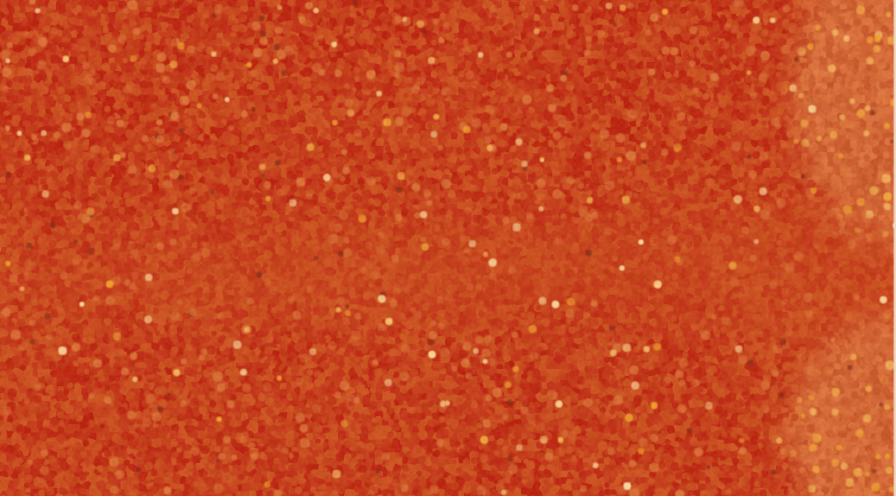
This texture is drawn by a WebGL 1 fragment shader. Its source:

```glsl
precision highp float;
// Red-orange glitter: a mosaic of small flakes under rounded discs, with
// pale flakes and bright sparkles scattered on top. A calm orange band crosses
// the middle, and two milky lobes with gold dots lie along the right side.
uniform vec2 u_resolution;

const vec3 DEEP_RED   = vec3(0.735, 0.150, 0.075);
const vec3 RED        = vec3(0.765, 0.235, 0.110);
const vec3 ORANGE     = vec3(0.800, 0.335, 0.140);
const vec3 PALE_FLAKE = vec3(0.860, 0.480, 0.240);
const vec3 MILKY      = vec3(0.835, 0.445, 0.240);
const vec3 GOLD       = vec3(0.930, 0.620, 0.180);
const vec3 CREAM      = vec3(0.980, 0.860, 0.620);
const vec3 PIT        = vec3(0.480, 0.160, 0.090);
const vec3 RIM        = vec3(0.950, 0.850, 0.780);

// Cells per canvas height.
const float MOSAIC_SCALE  = 78.0;
const float DISC_SCALE    = 62.0;
const float PALE_SCALE    = 42.0;
const float SPARKLE_SCALE = 29.0;
const float DOT_SCALE     = 27.0;
const float PIT_SCALE     = 24.0;
const float BAND_HEIGHT   = 0.46;
const float BAND_CALM     = 0.62;

float hash(vec2 p) {
  vec3 q = fract(vec3(p.xyx) * 0.1031);
  q += dot(q, q.yzx + 33.33);
  return fract((q.x + q.y) * q.z);
}

vec2 hash2(vec2 p) {
  return vec2(hash(p + 17.3), hash(p + 71.9));
}

float noise(vec2 p) {
  vec2 i = floor(p), f = fract(p);
  f = f * f * (3.0 - 2.0 * f);
  return mix(mix(hash(i), hash(i + vec2(1.0, 0.0)), f.x),
             mix(hash(i + vec2(0.0, 1.0)), hash(i + 1.0), f.x), f.y);
}

// Soft Voronoi mosaic: blended random tone of the nearest flakes.
float mosaic(vec2 p) {
  vec2 cell = floor(p);
  float sum = 0.0, weight = 0.0;
  for (int y = -1; y <= 1; y++) {
    for (int x = -1; x <= 1; x++) {
      vec2 id = cell + vec2(float(x), float(y));
      vec2 d = p - id - 0.15 - 0.7 * hash2(id);
      float w = exp(-14.0 * dot(d, d));
      sum += w * hash(id + 131.7);
      weight += w;
    }
  }
  return sum / weight;
}

// Scattered rounded flakes: x is coverage, y and z are random per flake.
vec3 flakes(vec2 p, float share, float radius, float soft, float seed) {
  vec2 cell = floor(p);
  vec3 best = vec3(0.0);
  for (int y = -1; y <= 1; y++) {
    for (int x = -1; x <= 1; x++) {
      vec2 id = cell + vec2(float(x), float(y));
      vec2 key = id + seed;
      vec2 d = abs(p - id - 0.1 - 0.8 * hash2(key));
      float size = radius * (0.7 + 0.6 * hash(key + 5.7));
      float dist = mix(length(d), max(d.x, d.y), 0.35 * hash(key + 9.1));
      float cover = 1.0 - smoothstep(size - soft, size + soft, dist);
      cover *= step(hash(key + 43.3), share);
      if (cover > best.x) best = vec3(cover, hash(key + 211.1), hash(key + 307.7));
    }
  }
  return best;
}

vec3 flakeColour(float tone) {
  vec3 c = mix(DEEP_RED, RED, smoothstep(0.0, 0.45, tone));
  return mix(c, ORANGE, smoothstep(0.35, 0.95, tone));
}

float lobe(vec2 uv, vec2 centre, vec2 radii) {
  return 1.0 - smoothstep(0.72, 1.12, length((uv - centre) / radii));
}

void main() {
  vec2 uv = gl_FragCoord.xy / u_resolution;
  vec2 p = gl_FragCoord.xy / u_resolution.y;

  // Broad zones: calm band and milky lobes, both with ragged borders.
  float drift = noise(p * 5.0) - 0.5;
  float ragged = noise(p * 45.0 + 9.0) - 0.5;
  float spread = 0.11 + 0.05 * smoothstep(0.5, 0.9, uv.x);
  float off = (uv.y - BAND_HEIGHT + 0.06 * drift + 0.03 * ragged) / spread;
  float band = exp(-off * off) * mix(0.55, 1.0, smoothstep(0.1, 0.4, uv.x));
  vec2 q = uv + vec2(0.02, 0.03) * ragged;
  float milky = max(lobe(q, vec2(1.0, 0.82), vec2(0.13, 0.33)),
                    lobe(q, vec2(1.0, 0.12), vec2(0.13, 0.26)));

  // Flake mosaic and the rounded discs above it.
  float tone = mosaic(p * MOSAIC_SCALE) + 0.16 * drift;
  vec3 disc = flakes(p * DISC_SCALE, 0.55, 0.46, 0.16, 50.0);
  tone = mix(tone, disc.y + 0.12 * drift, 0.85 * disc.x);
  tone = mix(tone, 0.72 + 0.25 * (tone - 0.5), BAND_CALM * band);
  vec3 colour = flakeColour(tone);
  colour = mix(colour, MILKY + 0.10 * (tone - 0.5), 0.78 * milky);

  // Dark pits, pale flakes, then gold dots in the lobes.
  vec3 pit = flakes(p * PIT_SCALE, 0.05, 0.12, 0.08, 400.0);
  colour = mix(colour, PIT, 0.6 * pit.x);
  vec3 pale = flakes(p * PALE_SCALE, 0.15, 0.33, 0.13, 150.0);
  colour = mix(colour, PALE_FLAKE, pale.x * mix(0.35, 0.9, pale.y) * (1.0 - 0.4 * band));
  vec3 dots = flakes(p * DOT_SCALE, 0.5, 0.19, 0.09, 250.0);
  colour = mix(colour, mix(GOLD, CREAM, 0.5 * dots.y), 0.75 * dots.x * milky);

  // Bright sparkles, gold to cream.
  vec3 sparkle = flakes(p * SPARKLE_SCALE, 0.10, 0.19, 0.09, 350.0);
  vec3 glint = mix(GOLD, CREAM, smoothstep(0.1, 0.8, sparkle.y));
  colour = mix(colour, glint, sparkle.x * mix(0.55, 1.0, sparkle.z));

  // Fine mottling and the thin pale rim on the right.
  colour += 0.045 * (noise(p * 170.0) - 0.5);
  colour = mix(colour, RIM, smoothstep(0.996, 0.999, uv.x));
  gl_FragColor = vec4(clamp(colour, 0.0, 1.0), 1.0);
}
```
